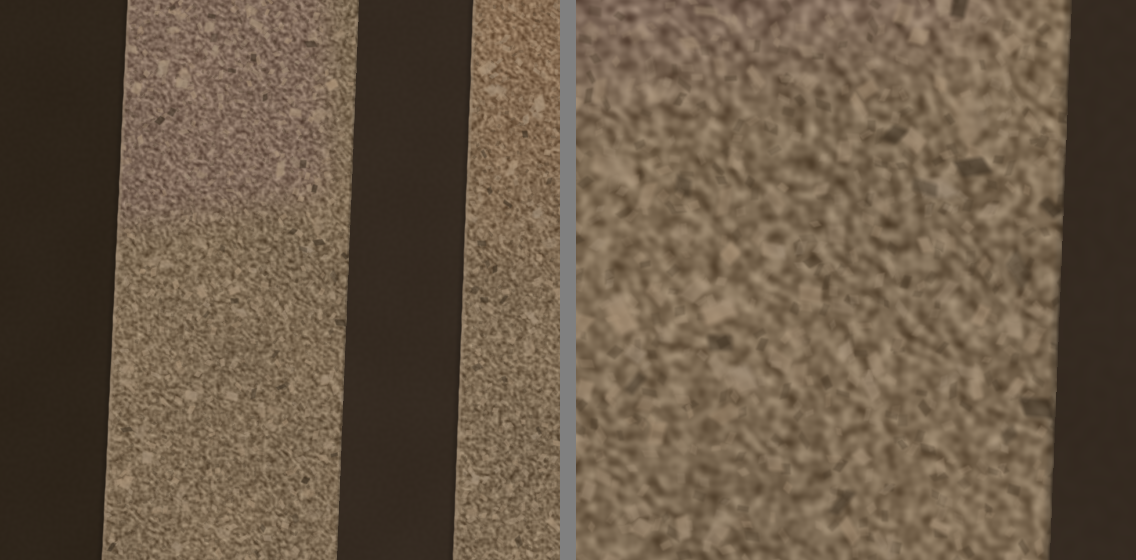
Left, the full canvas; right, a detail of the centre.
Reproduce this texture procedurally as a Shadertoy shader.

```glsl
// Upright bands of speckled stone alternating with smooth dark strips, leaning slightly.
// A repeated band coordinate sets the edges; gradient noise gives the grain, and
// jittered cells scatter rotated chips of several sizes over the stone.

const float PERIOD = 0.622;      // one dark strip plus one stone band
const float DARK_WIDTH = 0.205;
const vec3 STONE = vec3(0.485, 0.412, 0.322);
const vec3 PALE_CHIP = vec3(0.67, 0.585, 0.485);
const vec3 DARK_CHIP = vec3(0.27, 0.215, 0.15);
const vec3 STRIP_LEFT = vec3(0.18, 0.143, 0.102);
const vec3 STRIP_RIGHT = vec3(0.208, 0.167, 0.13);

vec2 hash2(vec2 p) {
    vec3 q = fract(p.xyx * vec3(0.1031, 0.1030, 0.0973));
    q += dot(q, q.yzx + 33.33);
    return fract((q.xx + q.yz) * q.zy);
}

float cornerSlope(vec2 cell, vec2 offset) {
    float angle = 6.2832 * hash2(cell).x;
    return dot(vec2(cos(angle), sin(angle)), offset);
}

float gradientNoise(vec2 p) {
    vec2 i = floor(p), f = fract(p);
    vec2 u = f * f * f * (f * (f * 6.0 - 15.0) + 10.0);
    vec2 e = vec2(1.0, 0.0);
    float low = mix(cornerSlope(i, f), cornerSlope(i + e, f - e), u.x);
    float high = mix(cornerSlope(i + e.yx, f - e.yx), cornerSlope(i + 1.0, f - 1.0), u.x);
    return mix(low, high, u.y);
}

mat2 rotation(float angle) {
    float c = cos(angle), s = sin(angle);
    return mat2(c, s, -s, c);
}

// Coverage of skewed, rounded chips; "amount" is the share of filled cells.
float chips(vec2 uv, float cells, float amount, float seed, float pixel) {
    vec2 p = uv * cells + seed;
    vec2 home = floor(p);
    float soft = max(0.09, pixel * cells);
    float cover = 0.0;
    for (int y = -1; y <= 1; y++)
    for (int x = -1; x <= 1; x++) {
        vec2 cell = home + vec2(x, y);
        vec2 jitter = hash2(cell + seed);
        vec2 kind = hash2(cell + seed + 57.0);
        vec2 form = hash2(cell + seed + 113.0);
        if (kind.x > amount) continue;
        vec2 d = rotation(6.2832 * kind.y) * (p - cell - jitter);
        d.x += d.y * (form.x - 0.5);
        vec2 halfSize = vec2(mix(0.10, 0.32, form.x), mix(0.05, 0.17, form.y));
        float dist = length(max(abs(d) - halfSize, 0.0)) - 0.07;
        float strength = mix(0.5, 1.0, jitter.y);
        cover = max(cover, strength * (1.0 - smoothstep(-soft, soft, dist)));
    }
    return cover;
}

vec3 stoneColor(vec2 uv, float pixel) {
    // Broad tone: a mauve cast on the upper first band, warmer at upper right
    float upper = smoothstep(0.57, 0.68, uv.y + 0.15 * (0.4 - uv.x));
    float mauve = upper * (1.0 - smoothstep(0.54, 0.63, uv.x));
    float warm = smoothstep(0.75, 0.9, uv.x) * smoothstep(0.35, 0.9, uv.y);
    vec3 color = STONE + mauve * vec3(0.005, -0.007, 0.025) + warm * vec3(0.035, 0.005, -0.005);
    color *= 1.0 + 0.08 * gradientNoise(uv * 7.0);

    // Streaky mineral grain
    vec2 bend = vec2(gradientNoise(uv * 24.0), gradientNoise(uv * 24.0 + 40.0));
    vec2 streak = rotation(0.75) * uv + bend * 0.012;
    float grain = 0.20 * gradientNoise(streak * vec2(75.0, 125.0));
    grain += 0.13 * gradientNoise(uv * 155.0 + 19.0);
    color += grain * vec3(1.0, 0.98, 0.91);

    // Chips from fine crumbs to scattered large pieces
    float crumbs = chips(uv, 90.0, 0.45, 11.0, pixel);
    float pits = chips(uv, 82.0, 0.30, 71.0, pixel);
    float flakes = chips(uv, 48.0, 0.42, 37.0, pixel);
    float pieces = chips(uv, 27.0, 0.19, 93.0, pixel);
    float specks = chips(uv, 42.0, 0.05, 151.0, pixel);
    vec3 pale = PALE_CHIP + gradientNoise(uv * 30.0 + 8.0) * vec3(0.05, 0.02, -0.01);
    color = mix(color, DARK_CHIP, 0.42 * pits);
    color = mix(color, pale, 0.35 * crumbs);
    color = mix(color, pale, 0.62 * flakes);
    color = mix(color, pale, 0.80 * pieces);
    return mix(color, DARK_CHIP * 0.8, 0.65 * specks);
}

vec3 stripColor(vec2 uv) {
    vec3 color = mix(STRIP_LEFT, STRIP_RIGHT, smoothstep(0.15, 0.65, uv.x));
    return color + 0.008 * gradientNoise(uv * 9.0) + 0.008 * gradientNoise(uv * 110.0);
}

void mainImage(out vec4 fragColor, in vec2 fragCoord) {
    vec2 uv = fragCoord / iResolution.xy;
    float pixel = 1.0 / min(iResolution.x, iResolution.y);

    // Leaning band coordinate; the first strip extends past the left side
    float lean = 0.049 - 0.015 * uv.x;
    float across = uv.x - lean * (uv.y - 0.5);
    across -= PERIOD * max(floor(across / PERIOD), 0.0);
    float wobble = 0.0012 * gradientNoise(vec2(uv.x * 4.0, uv.y * 45.0));
    float leftEdge = across - DARK_WIDTH + wobble;
    float rightEdge = PERIOD - across + wobble;
    float inside = min(leftEdge, rightEdge);

    // Pale arris on the left side, shaded joint on the right
    float soft = max(0.0018, pixel);
    vec3 stone = stoneColor(uv, pixel);
    stone = mix(stone, PALE_CHIP * 0.9, 0.5 * (1.0 - smoothstep(0.003, 0.007, leftEdge)));
    stone *= 1.0 - 0.18 * (1.0 - smoothstep(0.001, 0.006, rightEdge));
    vec3 strip = stripColor(uv) * (1.0 - 0.18 * smoothstep(-0.012, 0.0, inside));
    fragColor = vec4(mix(strip, stone, smoothstep(-soft, soft, inside)), 1.0);
}
```
